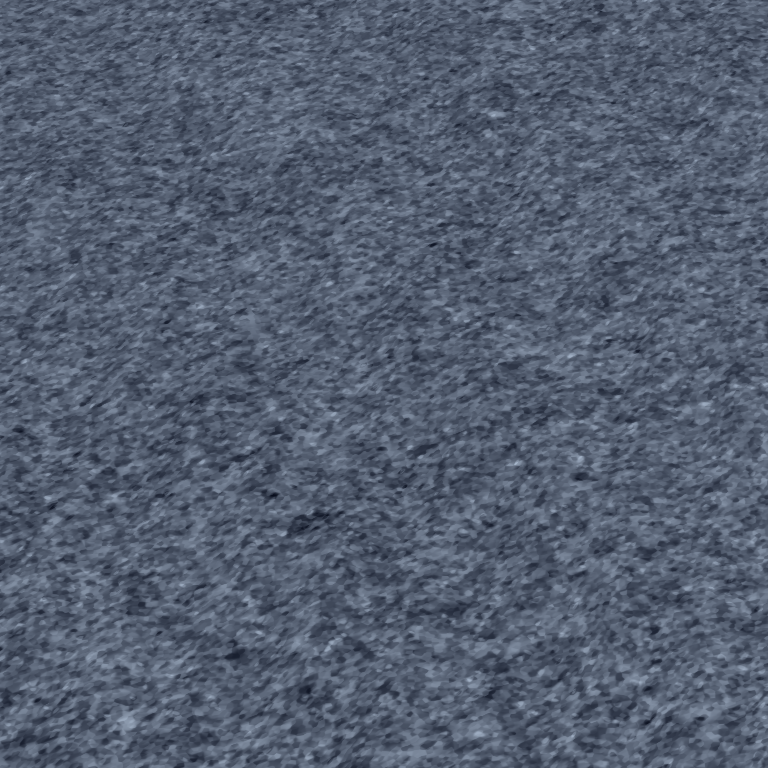
Give the GLSL for this texture, as a Shadertoy shader.

```glsl
// Blue-grey slate surface: fine slanted mineral grains with pale flecks and dark pits.

vec3 hash3(vec2 cell) {
    vec3 h = fract(cell.xyx * vec3(0.1031, 0.1030, 0.0973));
    h += dot(h, h.yxz + 33.33);
    return fract((h.xxy + h.yzz) * h.zyx);
}

// Soft cellular noise: each jittered cell point carries a random tone.
float grains(vec2 p) {
    vec2 cell = floor(p);
    float tone = 0.0, total = 0.0;
    for (int y = -1; y <= 1; y++)
    for (int x = -1; x <= 1; x++) {
        vec2 id = cell + vec2(x, y);
        vec3 rnd = hash3(id);
        vec2 d = id + rnd.xy - p;
        float weight = exp(-8.0 * dot(d, d));
        tone += weight * rnd.z;
        total += weight;
    }
    return tone / total;
}

// Sparse oval chips of random size; density is the share of filled cells.
float flecks(vec2 p, float density) {
    vec2 cell = floor(p);
    float cover = 0.0;
    for (int y = -1; y <= 1; y++)
    for (int x = -1; x <= 1; x++) {
        vec2 id = cell + vec2(x, y);
        vec3 rnd = hash3(id + 71.0);
        vec2 d = p - id - rnd.xy;
        d.y += 0.25 * sin(4.0 * d.x + 6.3 * rnd.x);
        float size = 0.22 + 0.25 * fract(rnd.z * 57.0);
        float chip = 1.0 - smoothstep(0.5 * size, 1.2 * size, length(d));
        cover = max(cover, chip * step(rnd.z, density));
    }
    return cover;
}

void mainImage(out vec4 fragColor, in vec2 fragCoord) {
    vec2 uv = fragCoord / iResolution.y;

    // Receding plane: grains grow toward the lower edge
    vec2 plane = (uv - 0.5) / (1.13 - 0.3 * uv.y);

    // Tilt along the grain, with a slight waviness
    vec2 along = vec2(cos(0.27), sin(0.27));
    vec2 p = vec2(dot(plane, along), dot(plane, vec2(-along.y, along.x))) + 3.0;
    p.y += 0.004 * sin(19.0 * p.x + 7.0 * p.y) + 0.002 * sin(47.0 * p.x - 31.0 * p.y);

    // Layered grain, from fine grit to broad patches
    float tone = 0.17 * (grains(p * vec2(150.0, 270.0)) - 0.5);
    tone += 0.18 * (grains(p * vec2(82.0, 165.0) + 13.0) - 0.5);
    tone += 0.10 * (grains(p * vec2(36.0, 78.0) + 29.0) - 0.5);
    tone += 0.04 * (grains(p * vec2(9.0, 17.0) + 47.0) - 0.5);

    // Dark crevices gathered in patches
    float patches = smoothstep(0.35, 0.75, grains(p * vec2(12.0, 20.0) + 83.0));
    float pits = flecks(p * vec2(48.0, 120.0) + 5.0, 0.13);
    tone -= 0.11 * pits * (0.3 + 0.7 * patches);

    // Pale mineral chips, small and large
    tone += 0.11 * flecks(p * vec2(62.0, 125.0) + 17.0, 0.10);
    tone += 0.07 * flecks(p * vec2(22.0, 42.0) + 61.0, 0.03);

    // Contrast fades with distance
    tone *= mix(1.18, 0.92, uv.y);

    vec3 slate = vec3(0.327, 0.367, 0.437);
    fragColor = vec4(slate + tone * vec3(0.94, 1.0, 1.03), 1.0);
}
```
